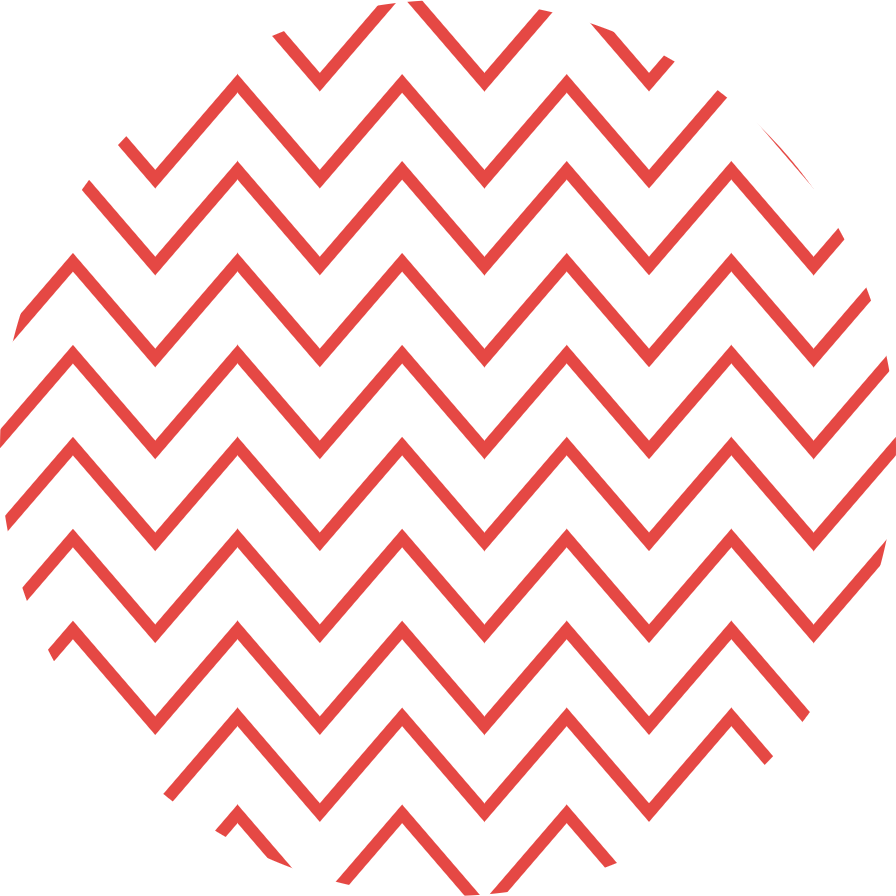
Give the GLSL for this pattern, as a Shadertoy shader.

```glsl
#define PERIOD 0.1837
#define PEAK_X -0.0512
#define AMPLITUDE 0.0534
#define ROW_STEP 0.1026
#define HALF_STROKE 0.0104
#define SHIFTED_ROW 3.5
#define ROW_SHIFT 0.0056
#define RADIUS 0.5
#define INK vec3(0.898, 0.284, 0.268)
#define PAPER vec3(1.0)

// Triangle wave: +AMPLITUDE at PEAK_X, -AMPLITUDE half a period away
float zigzag(float x) {
    float phase = abs(fract((x - PEAK_X) / PERIOD + 0.5) - 0.5);
    return AMPLITUDE * (1.0 - 4.0 * phase);
}

// Signed distance to the nearest stroke, with mitred corners
float chevronDistance(vec2 p) {
    float height = p.y - zigzag(p.x);
    float row = floor(height / ROW_STEP) + 0.5;

    // One row on each side sits slightly closer to the centre
    float isShifted = 1.0 - step(0.25, abs(abs(row) - SHIFTED_ROW));
    float rowY = row * ROW_STEP - sign(row) * ROW_SHIFT * isShifted;

    float slope = 4.0 * AMPLITUDE / PERIOD;
    return (abs(height - rowY) - HALF_STROKE) / length(vec2(1.0, slope));
}

float coverage(float dist, float pixel) {
    return clamp(0.5 - dist / pixel, 0.0, 1.0);
}

void mainImage(out vec4 fragColor, in vec2 fragCoord) {
    float pixel = 1.0 / min(iResolution.x, iResolution.y);
    vec2 p = (fragCoord - 0.5 * iResolution.xy) * pixel;

    // Strokes clipped by a disc
    float stroke = coverage(chevronDistance(p), pixel);
    float disc = coverage(length(p) - RADIUS, pixel);

    fragColor = vec4(mix(PAPER, INK, stroke * disc), 1.0);
}
```
